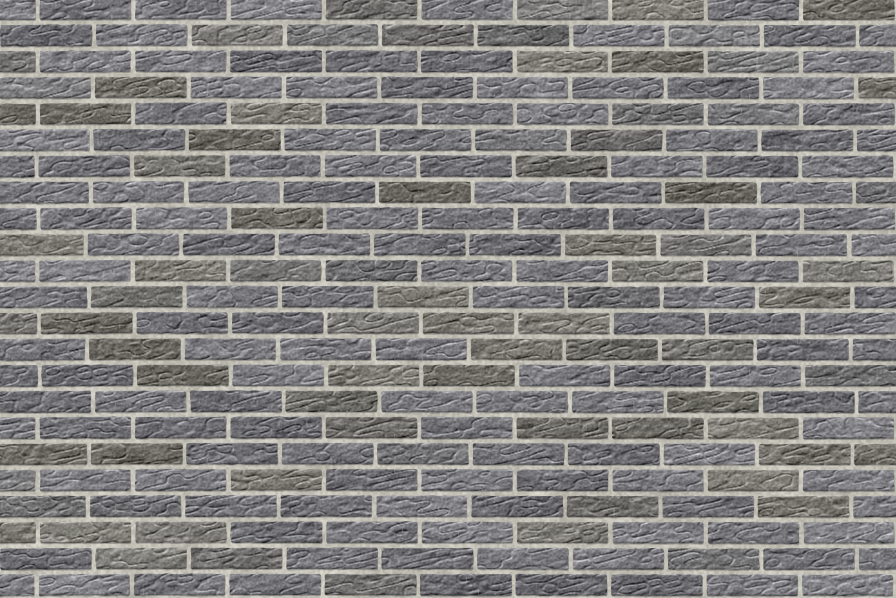
This texture is drawn by a Shadertoy shader. Its source:

```glsl
// Weathered grey brick wall in running bond with pale recessed mortar.
// Each brick is a rounded box with a wobbling edge, its own tint, and a
// creased face shaded by differencing a noise height field towards the light.

#define BRICKS_ACROSS 9.39
#define COURSES 22.85
#define JOINT vec2(0.0066, 0.0076)
#define CORNER 0.003
#define EDGE_WOBBLE 0.0026
#define RELIEF 0.40
#define TINT_SPREAD 0.10
#define BLUE_GREY vec3(0.452, 0.452, 0.472)
#define WARM_GREY vec3(0.455, 0.448, 0.420)
#define MORTAR vec3(0.765, 0.755, 0.715)

float hash(vec2 p) {
    vec3 q = fract(vec3(p.xyx) * 0.1031);
    q += dot(q, q.yzx + 33.33);
    return fract((q.x + q.y) * q.z);
}

float noise(vec2 p) {
    vec2 i = floor(p), f = fract(p);
    f = f * f * (3.0 - 2.0 * f);
    return mix(mix(hash(i), hash(i + vec2(1, 0)), f.x),
               mix(hash(i + vec2(0, 1)), hash(i + vec2(1, 1)), f.x), f.y);
}

float fbm(vec2 p) {
    float sum = 0.0, amp = 0.5;
    for (int i = 0; i < 3; i++) {
        sum += amp * noise(p);
        p = mat2(1.6, 1.2, -1.2, 1.6) * p + 17.3;
        amp *= 0.5;
    }
    return sum;
}

// Height of a brick face: broad lumps, slanted creases and fine grit.
float faceHeight(vec2 p) {
    vec2 slanted = vec2(p.x + 0.5 * p.y, p.y - 0.25 * p.x);
    float lumps = fbm(slanted * vec2(55.0, 120.0));
    float crease = abs(noise(slanted * vec2(38.0, 95.0) + 40.0) - 0.5);
    return lumps + 0.45 * smoothstep(0.0, 0.16, crease) + 0.22 * noise(p * 260.0);
}

float roundedBox(vec2 p, vec2 halfSize, float radius) {
    vec2 d = abs(p) - halfSize + radius;
    return length(max(d, 0.0)) + min(max(d.x, d.y), 0.0) - radius;
}

void mainImage(out vec4 fragColor, in vec2 fragCoord) {
    vec2 pos = fragCoord / iResolution.y;
    float aspect = iResolution.x / iResolution.y;
    float pixel = 1.0 / iResolution.y;
    vec2 pitch = vec2(aspect / BRICKS_ACROSS, 1.0 / COURSES);

    // Running bond; alternate courses drift a little from the half step.
    vec2 grid = pos / pitch;
    grid.y += 0.05 * (noise(vec2(grid.x * 0.6, 3.0)) - 0.5);
    float course = floor(grid.y);
    float odd = mod(course, 2.0);
    float drift = (hash(vec2(course, 71.0)) - 0.5) * mix(0.04, 0.09, odd);
    grid.x -= mix(0.40, 0.94, odd) + drift;
    vec2 id = floor(grid) + 50.0;
    vec2 local = (fract(grid) - 0.5) * pitch;

    // Brick outline, slightly uneven in size and along its edges.
    float pick = hash(id);
    float tone = hash(id + 13.7);
    vec2 halfSize = 0.5 * (pitch - JOINT) - 0.0007 * vec2(tone, pick);
    float wobble = (fbm(pos * 75.0) - 0.44) * EDGE_WOBBLE;
    float dist = roundedBox(local, halfSize, CORNER) + wobble;
    float brickMask = 1.0 - smoothstep(-0.7 * pixel, 0.7 * pixel, dist);

    // Brick face: tint, broad staining and creases lit from the upper left.
    vec2 facePos = pos + id * vec2(0.37, 0.73);
    vec2 toLight = vec2(-0.0013, 0.0028);
    float slope = faceHeight(facePos) - faceHeight(facePos + toLight);
    float stain = fbm(facePos * vec2(18.0, 35.0)) - 0.44;
    vec3 brick = mix(BLUE_GREY, WARM_GREY, smoothstep(0.62, 0.85, pick));
    brick += (tone - 0.5) * TINT_SPREAD + 0.14 * stain + RELIEF * slope;
    brick += 0.10 * (noise(pos * 330.0) - 0.5);

    // Bright upper arris, shaded lower one, and a few lime flecks.
    brick += 0.06 * smoothstep(-0.004, 0.0, local.y - halfSize.y);
    brick *= 1.0 - 0.30 * smoothstep(-0.0045, 0.0, -local.y - halfSize.y);
    float fleck = smoothstep(0.86, 0.97, noise(pos * 150.0 + 9.0));
    brick = mix(brick, MORTAR, 0.30 * fleck);

    // Mortar: sandy grain, faint dirt, and shadow thrown by the brick above.
    vec3 mortar = MORTAR + 0.12 * (noise(pos * 240.0) - 0.5);
    mortar += 0.16 * (fbm(pos * 22.0) - 0.44);
    vec2 shadowPos = local + vec2(-0.0008, 0.0018);
    float shadowDist = roundedBox(shadowPos, halfSize, CORNER) + wobble;
    mortar *= 1.0 - 0.22 * (1.0 - smoothstep(-0.001, 0.001, shadowDist));

    vec3 color = mix(mortar, brick, brickMask);
    fragColor = vec4(clamp(color, 0.0, 1.0), 1.0);
}
```
